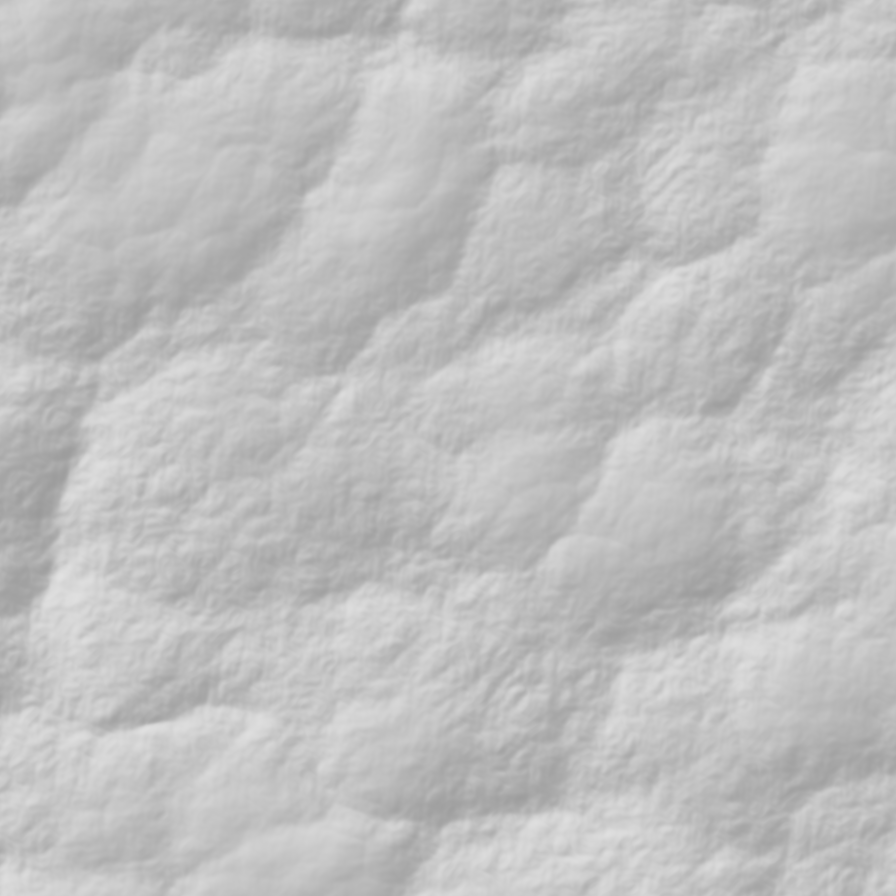
Reproduce this texture procedurally as a WebGL 2 fragment shader.

```glsl
#version 300 es
precision highp float;
// Soft grey relief of billowing, overlapping mounds lit from the upper left.
// Three sizes of rounded domes are summed into a height field; fine ridged
// noise roughens the hollows, and the slope towards the light sets the tone.

uniform vec2 u_resolution;
out vec4 fragColor;

const vec2  LIGHT_DIR    = vec2(-0.6, 0.8);
const vec2  GRAIN_DIR    = vec2(0.78, 0.62);  // mounds are longer this way
const float STRETCH      = 0.2;
const float MOUND_SCALE  = 3.7;               // large mounds per canvas side
const float DOME_JITTER  = 0.8;
const float DOME_SPREAD  = 0.3;               // variation of dome heights
const float CREASE_SHARP = 26.0;
const float WARP_AMOUNT  = 0.035;
const float FRAY_AMOUNT  = 0.0045;
const float FIBRE_SCALE  = 26.0;
const float FIBRE_SMOOTH = 0.13;              // roughness on the domes
const float FIBRE_ROUGH  = 0.42;              // roughness in the hollows
const float SLOPE_STEP   = 0.003;
const float MID_TONE     = 0.748;
const float CONTRAST     = 0.083;

// Integer hash of a lattice cell, three values in 0..1
vec3 hash3(vec2 cell, float seed) {
    uvec3 v = uvec3(ivec3(vec3(cell, seed))) * 1664525u + 1013904223u;
    v.x += v.y * v.z; v.y += v.z * v.x; v.z += v.x * v.y;
    v ^= v >> 16u;
    v.x += v.y * v.z; v.y += v.z * v.x; v.z += v.x * v.y;
    return vec3(v >> 8u) / 16777216.0;
}

float cornerSlope(vec2 cell, vec2 offset, float seed) {
    float angle = 6.28318 * hash3(cell, seed).x;
    return dot(vec2(cos(angle), sin(angle)), offset);
}

// Gradient noise, roughly -0.7..0.7
float gradientNoise(vec2 p, float seed) {
    vec2 cell = floor(p), f = p - cell;
    vec2 w = f * f * f * (f * (f * 6.0 - 15.0) + 10.0);
    vec2 e = vec2(1.0, 0.0);
    float low  = mix(cornerSlope(cell, f, seed),
                     cornerSlope(cell + e.xy, f - e.xy, seed), w.x);
    float high = mix(cornerSlope(cell + e.yx, f - e.yx, seed),
                     cornerSlope(cell + e.xx, f - e.xx, seed), w.x);
    return mix(low, high, w.y);
}

vec2 noisePair(vec2 p, float seed) {
    return vec2(gradientNoise(p, seed), gradientNoise(p, seed + 1.0));
}

// Soft maximum of scattered paraboloid domes
float domes(vec2 p, float seed) {
    vec2 cell = floor(p);
    float total = 0.0;
    for (int y = -1; y <= 1; y++) {
        for (int x = -1; x <= 1; x++) {
            vec2 site = cell + vec2(x, y);
            vec3 h = hash3(site, seed);
            vec2 d = site + 0.5 + DOME_JITTER * (h.xy - 0.5) - p;
            float top = DOME_SPREAD * (h.z - 0.5);
            total += exp(CREASE_SHARP * (top - dot(d, d)));
        }
    }
    return log(total) / CREASE_SHARP;
}

// Fine creased noise, scaled so that each octave has a similar slope
float fibres(vec2 p) {
    float sum = 0.0, scale = FIBRE_SCALE;
    for (int i = 0; i < 3; i++) {
        float n = gradientNoise(p * scale, 40.0 + float(i));
        sum += sqrt(n * n + 0.004) / scale;
        scale *= 1.9;
    }
    return sum;
}

float height(vec2 p) {
    p -= STRETCH * dot(p, GRAIN_DIR) * GRAIN_DIR;
    vec2 q = p + WARP_AMOUNT * noisePair(p * 6.0, 10.0)
               + FRAY_AMOUNT * noisePair(p * 34.0, 20.0);

    // Mounds, from large to small
    float large = domes(q * MOUND_SCALE, 1.0);
    float mid   = domes(q * MOUND_SCALE * 2.1 + 3.7, 2.0);
    float small = domes(q * MOUND_SCALE * 4.3 + 8.3, 3.0);
    float sum = (0.75 * large + 0.62 * mid / 2.1 + 0.26 * small / 4.3) / MOUND_SCALE;

    // Rough hollows, smoother tops
    float hollow = smoothstep(0.02, -0.32, 0.65 * large + 0.35 * mid);
    return sum + mix(FIBRE_SMOOTH, FIBRE_ROUGH, hollow) * fibres(p);
}

void main() {
    vec2 p = gl_FragCoord.xy / u_resolution.y;
    vec2 d = SLOPE_STEP * LIGHT_DIR;
    float slope = (height(p - d) - height(p + d)) / (2.0 * SLOPE_STEP);
    slope /= sqrt(1.0 + 0.22 * slope * slope);   // soften the extremes
    fragColor = vec4(vec3(MID_TONE + CONTRAST * slope), 1.0);
}
```
